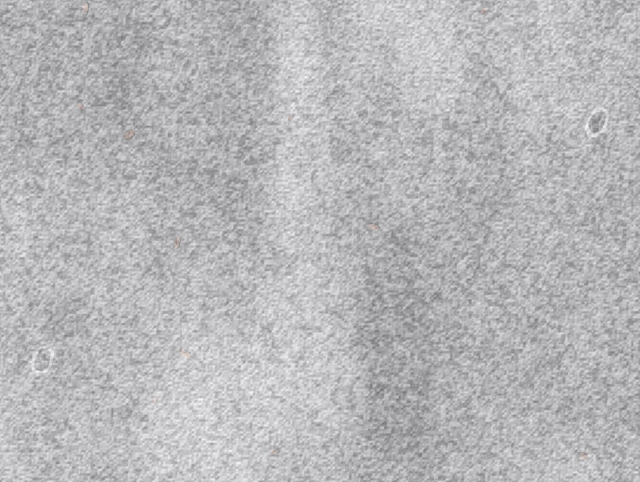
Write a WebGL 1 fragment shader that draws this texture.

```glsl
precision highp float;
// Weathered pale concrete: fine sandy grain, vertical stains, form-tie rings and small warm chips.
uniform vec2 u_resolution;

const vec3 BASE = vec3(0.727, 0.724, 0.731);
const vec3 RIM = vec3(0.86, 0.86, 0.87);
const vec3 HOLLOW = vec3(0.66, 0.66, 0.67);
const vec3 CHIP = vec3(0.77, 0.68, 0.65);
const float GRAIN_FREQ = 205.0;
const float GRAIN_TONE = 0.23;
const float RELIEF_TONE = 0.21;
const float PIT_TONE = 0.085;
const float STAIN_TONE = 0.085;
const vec2 LIGHT_STEP = vec2(-0.0012, 0.0026);
const float CHIP_CELLS = 4.5;
const float CHIP_SHARE = 0.5;

float hash(vec2 p) {
  vec3 q = fract(vec3(p.xyx) * 0.1031);
  q += dot(q, q.yzx + 33.33);
  return fract((q.x + q.y) * q.z);
}

float noise(vec2 p) {
  vec2 i = floor(p), f = fract(p);
  f = f * f * (3.0 - 2.0 * f);
  return mix(mix(hash(i), hash(i + vec2(1.0, 0.0)), f.x),
             mix(hash(i + vec2(0.0, 1.0)), hash(i + 1.0), f.x), f.y);
}

float fbm(vec2 p) {
  float sum = 0.0, gain = 0.5;
  for (int i = 0; i < 4; i++) {
    sum += gain * noise(p);
    p = mat2(1.6, 1.2, -1.2, 1.6) * p + 17.3;
    gain *= 0.5;
  }
  return sum / 0.9375;
}

// Sandy height field, from single grains up to small lumps
float grain(vec2 p) {
  return 0.52 * noise(p * GRAIN_FREQ)
       + 0.31 * noise(p * GRAIN_FREQ * 0.53 + 31.0)
       + 0.17 * noise(p * GRAIN_FREQ * 0.23 + 57.0);
}

float blot(vec2 uv, vec2 center, vec2 radius) {
  vec2 d = (uv - center) / radius;
  return exp(-dot(d, d));
}

// Broad light and dark zones with ragged, mostly vertical edges
float stains(vec2 uv, vec2 p) {
  vec2 w = uv + 0.05 * (vec2(fbm(p * 9.0), fbm(p * 9.0 + 40.0)) - 0.5);
  float upperDark = blot(w, vec2(0.37, 0.78), vec2(0.12, 0.27)) * smoothstep(0.46, 0.41, w.x);
  float lowerDark = blot(w, vec2(0.61, 0.27), vec2(0.14, 0.27)) * smoothstep(0.54, 0.58, w.x);
  float tone = -0.65 * upperDark - 0.85 * lowerDark;
  tone -= 0.35 * blot(w, vec2(0.12, 0.88), vec2(0.18, 0.2));
  tone -= 0.35 * blot(w, vec2(0.92, 0.22), vec2(0.16, 0.3));
  tone += 0.55 * blot(w, vec2(0.46, 0.85), vec2(0.04, 0.4));
  tone += 0.75 * blot(w, vec2(0.66, 0.94), vec2(0.11, 0.14));
  tone += 0.5 * blot(w, vec2(0.38, 0.13), vec2(0.2, 0.2));
  tone += 1.3 * (fbm(p * vec2(8.0, 3.5) + 5.0) - 0.5);
  return tone + 0.7 * (fbm(p * vec2(24.0, 14.0)) - 0.5);
}

// Worn rings left by form ties, in mirrored rows near both sides
vec3 addRings(vec3 color, vec2 p, float aspect) {
  for (int i = 0; i < 5; i++) {
    float n = float(i);
    float right = step(1.5, n);
    float row = n - right;
    float outer = step(1.0, abs(row - 1.5));
    float worn = max(outer, step(abs(n - 2.0), 0.5));
    vec2 center = vec2(aspect * mix(0.066, 0.933, right),
                       0.5 + sign(row - 1.5) * mix(0.247, 0.452, outer));
    vec2 d = p - center;
    d.x -= 0.25 * d.y;
    float r = length(d * vec2(1.25, 0.92)) + 0.009 * (fbm(p * 55.0 + n) - 0.5);
    float size = mix(0.025, 0.016, worn);
    float rim = smoothstep(0.0055, 0.002, abs(r - size));
    float inside = smoothstep(size, size - 0.005, r);
    float speck = smoothstep(0.45, 0.65, noise(p * 130.0 + n));
    color = mix(color, HOLLOW - 0.16 * speck * (1.0 - worn), inside * mix(0.6, 0.25, worn));
    color = mix(color, RIM, rim * mix(0.85, 0.38, worn));
    color += 0.035 * (1.0 - worn) * exp(-r * r * 900.0);
  }
  return color;
}

// Sparse chips of warm aggregate, each with a thin shaded edge
vec3 addChips(vec3 color, vec2 p) {
  vec2 cell = floor(p * CHIP_CELLS);
  vec2 jitter = vec2(hash(cell + 3.1), hash(cell + 8.7));
  vec2 d = p - (cell + 0.2 + 0.6 * jitter) / CHIP_CELLS;
  float angle = 2.4 * (hash(cell + 12.0) - 0.5);
  d = mat2(cos(angle), sin(angle), -sin(angle), cos(angle)) * d;
  float size = mix(0.006, 0.013, hash(cell + 21.0));
  float r = length(d * vec2(1.6, 0.8)) + 0.012 * (fbm(p * 70.0) - 0.5);
  float shown = step(hash(cell + 5.0), CHIP_SHARE);
  float body = smoothstep(size, size - 0.004, r);
  float edge = smoothstep(0.003, 0.0005, abs(r - size)) * smoothstep(0.0, 0.006, d.x);
  color = mix(color, CHIP, 0.6 * shown * body);
  return color - 0.13 * shown * edge;
}

void main() {
  vec2 uv = gl_FragCoord.xy / u_resolution;
  vec2 p = gl_FragCoord.xy / u_resolution.y;
  float stain = stains(uv, p);

  float height = grain(p);
  float relief = height - grain(p + LIGHT_STEP);
  float pits = smoothstep(0.5, 0.8, noise(p * 125.0 + 71.0) - 0.16 * stain);
  float tone = GRAIN_TONE * (height - 0.5) + RELIEF_TONE * relief
             + STAIN_TONE * stain - PIT_TONE * (pits - 0.25);

  vec3 color = addChips(addRings(BASE, p, u_resolution.x / u_resolution.y), p);
  gl_FragColor = vec4(clamp(color + tone, 0.0, 1.0), 1.0);
}
```
